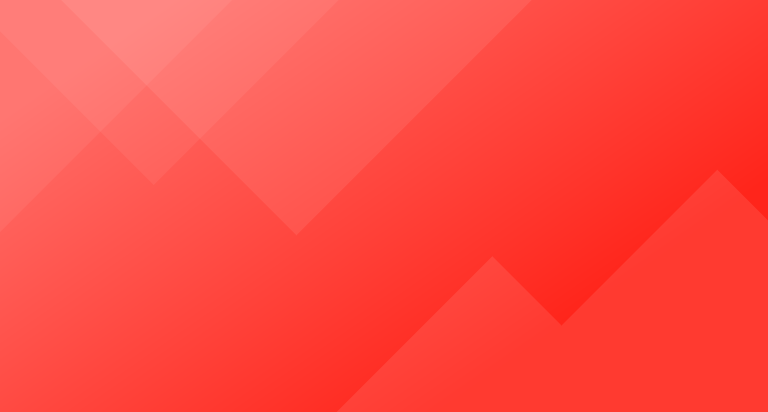
Write a Shadertoy shader that draws this background.

```glsl
// Red diagonal gradient with translucent right-angled chevrons above and peaks below.

const vec3 PALE_RED = vec3(1.0, 0.43, 0.41);
const vec3 DEEP_RED = vec3(1.0, 0.145, 0.105);
const vec3 WHITE = vec3(1.0);

// Signed distance to a 45 degree wedge, positive inside.
// direction: 1 opens upward, -1 opens downward.
float wedge(vec2 p, vec2 apex, float direction) {
    vec2 q = p - apex;
    return (direction * q.y - abs(q.x)) * 0.70711;
}

float coverage(float dist, float pixel) {
    return smoothstep(-0.6 * pixel, 0.6 * pixel, dist);
}

vec3 veil(vec3 base, float dist, float opacity, float pixel) {
    return mix(base, WHITE, opacity * coverage(dist, pixel));
}

vec3 background(vec2 p) {
    // Progress from the upper left to the lower right.
    float progress = dot(vec2(p.x, 1.0 - p.y), vec2(0.401, 0.576));
    return mix(PALE_RED, DEEP_RED, clamp((progress - 0.17) / 0.83, 0.0, 1.0));
}

void mainImage(out vec4 fragColor, in vec2 fragCoord) {
    // One unit is the canvas height.
    float pixel = 1.0 / iResolution.y;
    vec2 p = fragCoord * pixel;
    vec3 color = background(p);

    // Overlapping chevrons hanging from the top edge
    color = veil(color, wedge(p, vec2(0.7195, 0.429), 1.0), 0.075, pixel);
    color = veil(color, wedge(p, vec2(0.373, 0.551), 1.0), 0.055, pixel);
    color = veil(color, wedge(p, vec2(-0.2, 0.2366), 1.0), 0.055, pixel);

    // Two peaks merged into one ridge
    float ridge = max(wedge(p, vec2(1.195, 0.378), -1.0),
                      wedge(p, vec2(1.741, 0.588), -1.0));
    color = veil(color, ridge, 0.095, pixel);

    fragColor = vec4(color, 1.0);
}
```
